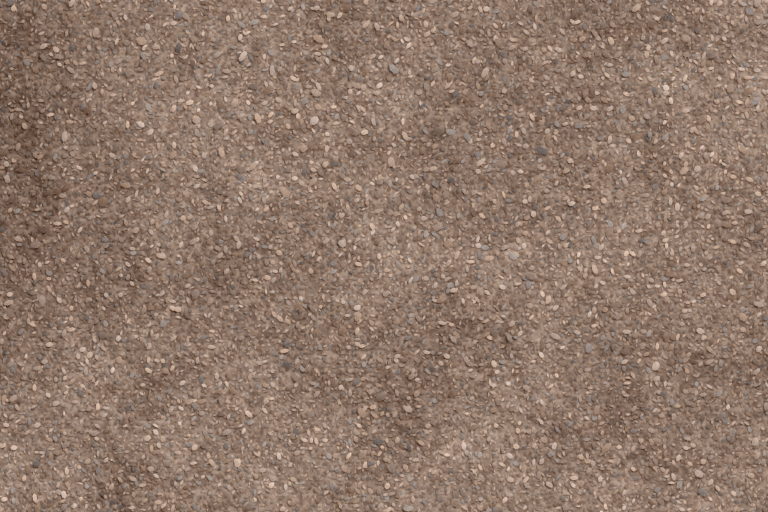
Write a Shadertoy shader that draws this texture.

```glsl
// Weathered gravelly ground: brown grit packed with small angular chips.
// Chips are scattered on jittered grids in several sizes, each with a lit
// facet and a short shadow, over blotchy value noise.

const vec3 EARTH = vec3(0.575, 0.483, 0.423);
const vec3 TONE_TINT = vec3(1.0, 0.98, 0.95);
const vec3 SLATE_TINT = vec3(-0.065, -0.015, 0.025);
const vec3 OCHRE_TINT = vec3(0.035, 0.0, -0.035);
const vec2 LIGHT = vec2(0.5, 0.86);

// Integer hash: three values in 0..1 for a cell and seed
vec3 hash3(ivec3 cell) {
    uvec3 v = uvec3(cell) * 1664525u + 1013904223u;
    v.x += v.y * v.z; v.y += v.z * v.x; v.z += v.x * v.y;
    v ^= v >> 16u;
    v.x += v.y * v.z; v.y += v.z * v.x; v.z += v.x * v.y;
    return vec3(v >> 8u) / 16777216.0;
}

// Value noise in -1..1
float noise(vec2 p, int seed) {
    ivec2 i = ivec2(floor(p));
    vec2 f = fract(p);
    f = f * f * (3.0 - 2.0 * f);
    float a = hash3(ivec3(i, seed)).x;
    float b = hash3(ivec3(i + ivec2(1, 0), seed)).x;
    float c = hash3(ivec3(i + ivec2(0, 1), seed)).x;
    float d = hash3(ivec3(i + ivec2(1, 1), seed)).x;
    return 2.0 * mix(mix(a, b, f.x), mix(c, d, f.x), f.y) - 1.0;
}

float fbm(vec2 p, int seed) {
    float sum = 0.0, amplitude = 0.5;
    for (int i = 0; i < 4; i++) {
        sum += amplitude * noise(p, seed + i);
        p = mat2(1.6, 1.2, -1.2, 1.6) * p;
        amplitude *= 0.5;
    }
    return sum;
}

// Skewed box with unevenly cut corners
float chipDistance(vec2 q, vec2 halfSize, float skew) {
    q.x += skew * q.y;
    vec2 a = abs(q) / halfSize;
    float cut = 0.73 + 0.3 * skew * sign(q.x * q.y);
    return (max(max(a.x, a.y), cut * (a.x + a.y)) - 1.0) * halfSize.y;
}

float coverage(float dist, float blur) {
    return 1.0 - smoothstep(-blur, blur, dist);
}

// Paints one grid of chips over the ground; toneRange is darkest and palest
vec3 scatterChips(vec3 ground, vec2 p, float cell, float size, float density,
                  vec2 toneRange, int seed, float blur) {
    ivec2 home = ivec2(floor(p / cell));
    for (int y = -1; y <= 1; y++)
    for (int x = -1; x <= 1; x++) {
        ivec2 id = home + ivec2(x, y);
        vec3 place = hash3(ivec3(id, seed));
        if (place.z > density) continue;
        vec3 form = hash3(ivec3(id, seed + 50));
        vec3 paint = hash3(ivec3(id, seed + 100));

        // Placement and outline
        vec2 offset = p - (vec2(id) + 0.15 + 0.7 * place.xy) * cell;
        float radius = cell * size * mix(0.55, 1.0, form.x);
        vec2 halfSize = radius * vec2(1.0, mix(0.45, 0.9, form.z));
        float angle = 6.2832 * form.y;
        mat2 turn = mat2(cos(angle), -sin(angle), sin(angle), cos(angle));
        float skew = 0.8 * (place.z / density - 0.5);
        float dist = chipDistance(turn * offset, halfSize, skew);
        vec2 shadowOffset = offset + LIGHT * radius * 0.45;
        float shadowDist = chipDistance(turn * shadowOffset, halfSize, skew);

        // Colour, facet light and cast shadow
        float tone = mix(toneRange.x, toneRange.y, paint.x);
        tone += 0.06 * dot(offset, LIGHT) / radius;
        vec3 chip = EARTH + tone * TONE_TINT;
        float slate = step(0.86, paint.y);
        chip += slate * (SLATE_TINT - 0.4 * max(tone, 0.0));
        chip += OCHRE_TINT * (paint.z - 0.5) * (1.0 - slate);
        ground -= 0.13 * coverage(shadowDist, blur * 1.3) * TONE_TINT;
        ground = max(ground, EARTH - 0.29);
        ground = mix(ground, chip, coverage(dist, blur));
    }
    return ground;
}

void mainImage(out vec4 fragColor, in vec2 fragCoord) {
    vec2 p = fragCoord / iResolution.y;
    float blur = max(0.75 / iResolution.y, 0.0012);

    // Fine soil
    float soil = 0.09 * noise(p * 170.0, 1) + 0.06 * noise(p * 75.0, 2);
    vec3 colour = EARTH + (soil - 0.02) * TONE_TINT;

    // Grit, chips and scattered larger stones, coarser towards the top
    float coarse = smoothstep(0.1, 0.9, p.y + 0.25 * fbm(p * 3.0, 20));
    colour = scatterChips(colour, p, 0.0085, 0.5, 0.8, vec2(-0.10, 0.16), 200, blur);
    colour = scatterChips(colour, p, 0.0150, 0.45, 0.52, vec2(-0.09, 0.24), 400, blur);
    colour = scatterChips(colour, p, 0.0300, 0.33, mix(0.12, 0.32, coarse),
                          vec2(-0.10, 0.20), 600, blur);

    // Worn patches, dust and a darker upper left
    float patches = 0.07 * fbm(p * 4.0, 10) + 0.06 * fbm(p * 14.0, 30);
    float dust = smoothstep(0.15, 0.6, fbm(p * 6.0 + 7.0, 40));
    float corner = 1.0 - smoothstep(0.0, 0.75, length(p - vec2(0.0, 0.85)));
    colour += (patches + 0.05 * dust - 0.06 * corner + 0.012) * TONE_TINT;
    colour += 0.035 * noise(p * 300.0, 3);

    fragColor = vec4(clamp(colour, 0.0, 1.0), 1.0);
}
```
